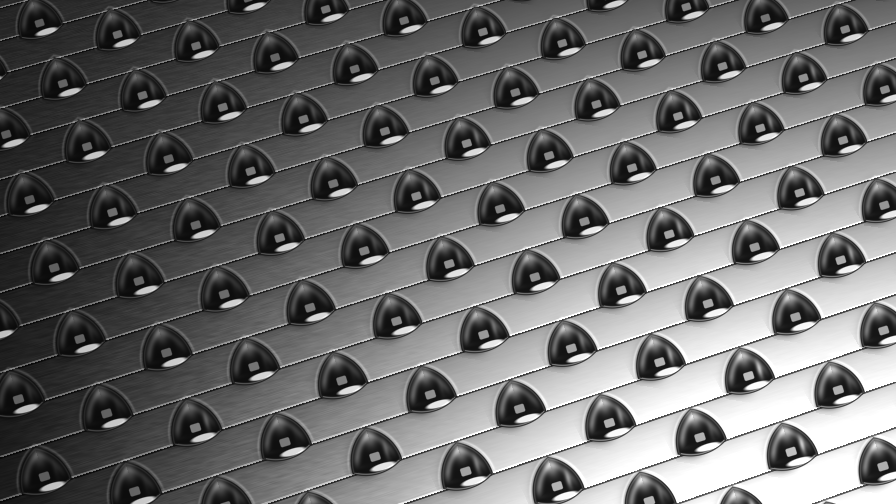
Reproduce this pattern procedurally as a WebGL 1 fragment shader.

```glsl
precision highp float;
uniform vec2 u_resolution;

float hash(vec2 p) {
  return fract(sin(dot(p, vec2(41.3, 289.1))) * 4375.85);
}

float noise(vec2 p) {
  vec2 c = floor(p), f = fract(p);
  f = f * f * (3.0 - 2.0 * f);
  return mix(mix(hash(c), hash(c + vec2(1.0, 0.0)), f.x),
             mix(hash(c + vec2(0.0, 1.0)), hash(c + 1.0), f.x), f.y);
}

// Soft spot of the given radii
float spot(vec2 p, vec2 radii) {
  return exp(-dot(p / radii, p / radii));
}

// Pointed arch closed below by a shallow lip
float archDistance(vec2 q) {
  float arch = length(vec2(abs(q.x) + 0.72, q.y)) - 1.72;
  float lip = length(q - vec2(0.0, 1.52)) - 1.82;
  return max(arch, lip);
}

// Polished steel bump, lit more strongly where the sheet is bright
float bumpShade(vec2 q, float d, float light, float vary, float aa) {
  float tone = 0.035 + 0.05 * light;
  // Curved reflections on the flanks and the crown
  float flank = exp(-pow((d + 0.25) / 0.13, 2.0)) * smoothstep(0.0, 0.6, q.y);
  tone += flank * (q.x < 0.0 ? 0.28 : 0.16) * (0.45 + light);
  tone += spot(q - vec2(0.02, 1.15), vec2(0.25, 0.35)) * (0.15 + 0.35 * light);
  tone += spot(q - vec2(0.5, 0.5), vec2(0.1, 0.32)) * (0.1 + 0.55 * light) * vary;
  // Small square window reflection
  vec2 box = abs(q - vec2(0.02, 0.38)) - vec2(0.13, 0.09);
  float window = length(max(box, 0.0)) - 0.07;
  tone = mix(tone, 0.28 + 0.4 * light + 0.08 * vary, 1.0 - smoothstep(-aa, aa, window));
  // Bright opening above the lip
  float slot = (length((q - vec2(0.2, -0.07)) / vec2(0.48, 0.13)) - 1.0) * 0.13;
  tone = mix(tone, 0.72 + 0.28 * light, 1.0 - smoothstep(-aa, aa, slot));
  // Thin rim
  float rim = exp(-pow((d + 0.06) / 0.035, 2.0));
  return tone + rim * (q.y < 0.0 ? 0.3 : 0.12) * (0.5 + light);
}

void main() {
  vec2 p = gl_FragCoord.xy / u_resolution.y;
  float pixel = 1.0 / u_resolution.y;

  // Invert the perspective to get lattice coordinates
  vec2 origin = vec2(0.9954, 0.5995);
  vec2 across = vec2(0.1633, -0.0271);
  vec2 down = vec2(0.0463, -0.1451);
  vec2 tilt = vec2(-0.0034, -0.0215);
  vec2 a = across - tilt.x * p, b = down - tilt.y * p, r = p - origin;
  vec2 grid = vec2(r.x * b.y - r.y * b.x, a.x * r.y - a.y * r.x) / (a.x * b.y - a.y * b.x);

  // Broad light falling from the lower right
  float x = p.x / 1.778;
  float glow = mix(1.1, 0.4, pow(clamp(p.y, 0.0, 1.0), 1.25));
  float light = mix(0.07 + 0.08 * p.y, glow, smoothstep(-0.1, 0.88, x));

  // Stepped strips with brushed grain, strongest in the dark
  float row = grid.x + 2.0 * grid.y - 0.4;
  float strip = fract(row);
  float grain = noise(vec2(grid.y * 7.0, row * 45.0)) + noise(vec2(grid.y * 22.0, row * 18.0)) - 1.0;
  float color = light * (0.9 + 0.16 * strip);
  color *= 1.0 + grain * mix(0.22, 0.015, smoothstep(0.0, 0.6, x));
  color *= 1.0 + 0.05 * (hash(vec2(floor(row), 3.0)) - 0.5);

  // Strip edges: bright lip above, dark seam and soft shade below
  float soft = pixel / 0.079;
  color *= 1.0 - 0.12 * exp(-strip / 0.1);
  color += (0.14 + 0.16 * (1.0 - light)) * (1.0 - smoothstep(0.03, 0.03 + soft, 1.0 - strip));
  color *= 1.0 - 0.6 * (1.0 - smoothstep(0.025, 0.025 + soft, strip));

  // Nearest bump, in a frame aligned with its strip
  vec2 cell = floor(grid + 0.5);
  float depth = 1.0 + dot(tilt, cell);
  vec2 center = (origin + across * cell.x + down * cell.y) / depth;
  float size = 0.0475 / depth;
  vec2 q = (p - center) / size - vec2(0.03, -0.66);
  q = vec2(dot(q, vec2(0.955, 0.296)), dot(q, vec2(-0.296, 0.955)));
  float d = archDistance(q);
  float aa = 0.8 * pixel / size;

  // Contact shade and raised edge around the bump
  float outside = max(d, 0.0);
  color *= 1.0 - 0.35 * exp(-outside / 0.12) * smoothstep(0.3, -0.6, q.x);
  color += 0.14 * exp(-pow((d - 0.09) / 0.05, 2.0)) * smoothstep(-0.3, 0.5, q.y);
  float bump = bumpShade(q, d, clamp(light, 0.0, 1.0), hash(cell), aa);
  color = mix(color, bump, 1.0 - smoothstep(-aa, aa, d));

  gl_FragColor = vec4(vec3(clamp(color, 0.0, 1.0)), 1.0);
}
```
